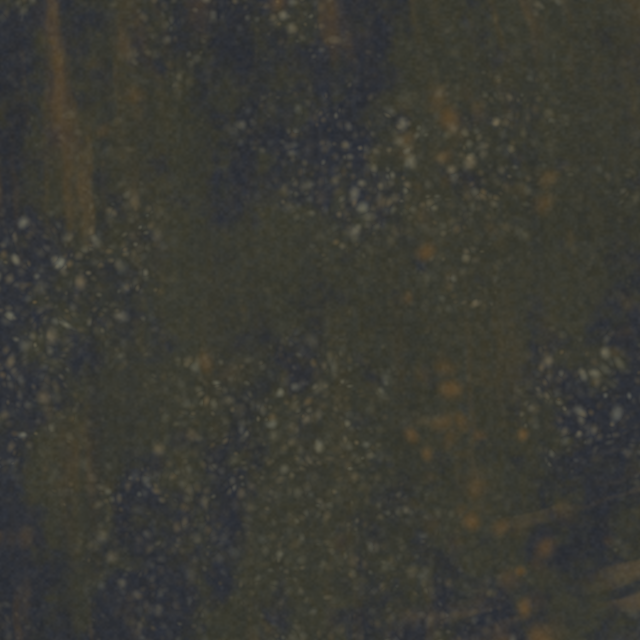
Reproduce this texture procedurally as a WebGL 1 fragment shader.

```glsl
precision highp float;
// Dark weathered surface: navy and olive stains under fine soft grain.
// Stretched noise forms rusty vertical streaks and slanted scratches;
// jittered cells scatter clustered pale specks and blurred rust spots.

uniform vec2 u_resolution;

const vec3 NAVY = vec3(0.178, 0.188, 0.208);
const vec3 OLIVE = vec3(0.222, 0.225, 0.188);
const vec3 RUST = vec3(0.41, 0.31, 0.19);
const vec3 PALE = vec3(0.47, 0.47, 0.40);

float hash(vec2 p) {
  return fract(sin(dot(p, vec2(127.1, 311.7))) * 43758.5453);
}

float noise(vec2 p) {
  vec2 cell = floor(p);
  vec2 f = fract(p);
  f = f * f * (3.0 - 2.0 * f);
  float low = mix(hash(cell), hash(cell + vec2(1.0, 0.0)), f.x);
  float high = mix(hash(cell + vec2(0.0, 1.0)), hash(cell + 1.0), f.x);
  return mix(low, high, f.y);
}

float fbm(vec2 p) {
  float sum = 0.0;
  float weight = 0.533;
  for (int i = 0; i < 4; i++) {
    sum += weight * noise(p);
    p = mat2(1.6, 1.2, -1.2, 1.6) * p + 17.3;
    weight *= 0.5;
  }
  return sum;
}

vec2 rotate(vec2 p, float angle) {
  float c = cos(angle);
  float s = sin(angle);
  return vec2(c * p.x + s * p.y, c * p.y - s * p.x);
}

// Soft fibres running along y, thinned by a slower breakup along their length.
float fibres(vec2 p, float across, float along, float seed) {
  float fine = noise(p * vec2(across, along) + seed);
  float broad = noise(p * vec2(across * 0.4, along * 0.6) + seed + 31.0);
  return smoothstep(0.42, 0.95, 0.55 * fine + 0.45 * broad);
}

// Jittered round spots: x is strength, y is the tint of the strongest spot.
vec2 specks(vec2 p, float cells, float share, float seed) {
  vec2 grid = p * cells;
  vec2 home = floor(grid);
  vec2 best = vec2(0.0);
  for (int j = -1; j <= 1; j++) {
    for (int i = -1; i <= 1; i++) {
      vec2 cell = home + vec2(float(i), float(j));
      vec2 key = cell + seed;
      vec2 jitter = vec2(hash(key + 3.7), hash(key + 9.2));
      float radius = mix(0.45, 0.95, hash(key + 15.4));
      vec2 offset = (grid - cell - jitter) * vec2(1.0, mix(0.75, 1.2, hash(key + 21.8)));
      float level = mix(0.2, 1.0, pow(hash(key + 27.1), 2.5));
      float present = step(hash(key + 33.6), share);
      float spot = present * level * (1.0 - smoothstep(0.0, radius, length(offset)));
      if (spot > best.x) best = vec2(spot, hash(key + 41.9));
    }
  }
  return best;
}

void main() {
  vec2 uv = gl_FragCoord.xy / u_resolution;
  vec2 warped = uv + 0.012 * (vec2(noise(uv * 24.0), noise(uv * 24.0 + 57.0)) - 0.5);

  // Navy and olive stains, drawn out a little vertically
  float stain = 0.65 * fbm(warped * vec2(9.0, 5.0) + 4.0) + 0.35 * fbm(warped * 32.0 + 63.0);
  vec3 color = mix(NAVY, OLIVE, smoothstep(0.34, 0.58, stain));
  color *= 0.95 + 0.10 * fbm(uv * 6.0 + 91.0);

  // Vertical streaks, strongest at the left edge and the top
  float left = 1.0 - smoothstep(0.06, 0.24, uv.x);
  float top = smoothstep(0.68, 1.0, uv.y);
  float lowerRight = smoothstep(0.45, 0.75, uv.x) * (1.0 - smoothstep(0.30, 0.58, uv.y));
  float wear = smoothstep(0.35, 0.65, fbm(uv * vec2(14.0, 4.0) + 12.0));
  float streak = fibres(rotate(warped, 0.05), 85.0, 4.5, 8.0);
  float slanted = fibres(rotate(warped, 0.28), 65.0, 7.0, 45.0);
  color = mix(color, RUST, streak * wear * (0.08 + 0.50 * left + 0.22 * lowerRight));
  color = mix(color, RUST, slanted * wear * top * 0.42);
  float groove = fibres(warped, 48.0, 2.5, 72.0);
  color = mix(color, NAVY * 0.92, groove * (0.2 + 0.6 * left));

  // Gently rising scratches towards the lower right
  float scratch = fibres(rotate(warped, -1.37), 75.0, 7.0, 26.0);
  float scratchWear = smoothstep(0.44, 0.66, fbm(uv * vec2(5.0, 11.0) + 38.0));
  color = mix(color, mix(RUST, PALE, 0.25), scratch * scratchWear * (0.04 + 0.58 * lowerRight));

  // Blurred rust spots gathered in loose patches
  float patches = smoothstep(0.48, 0.68, fbm(uv * 6.0 + 22.0));
  vec2 rust = specks(warped, 30.0, 0.35, 5.0);
  color = mix(color, RUST, 0.75 * rust.x * patches);

  // Small pale specks in clusters, with a sparse bright layer
  float cluster = smoothstep(0.36, 0.64, fbm(uv * 5.5 + 70.0));
  float middle = mix(0.55, 1.0, smoothstep(0.12, 0.4, uv.y));
  vec2 dust = specks(warped, 85.0, 0.55, 19.0);
  vec2 chips = specks(warped, 58.0, 0.22, 83.0);
  color = mix(color, mix(PALE, RUST, 0.7 * dust.y), 0.62 * dust.x * middle * (0.2 + 0.8 * cluster));
  color = mix(color, mix(PALE, RUST, 0.6 * chips.y), 0.85 * chips.x * middle * (0.15 + 0.85 * cluster));

  // Fine soft grain with a faint colour shift
  float grain = noise(uv * 150.0) + 0.6 * noise(uv * 260.0 + 44.0) - 0.8;
  float tint = noise(uv * 110.0 + 130.0) - 0.5;
  color += 0.026 * grain + 0.014 * tint * vec3(1.0, 0.3, -1.0);

  gl_FragColor = vec4(clamp(color, 0.0, 1.0), 1.0);
}
```
